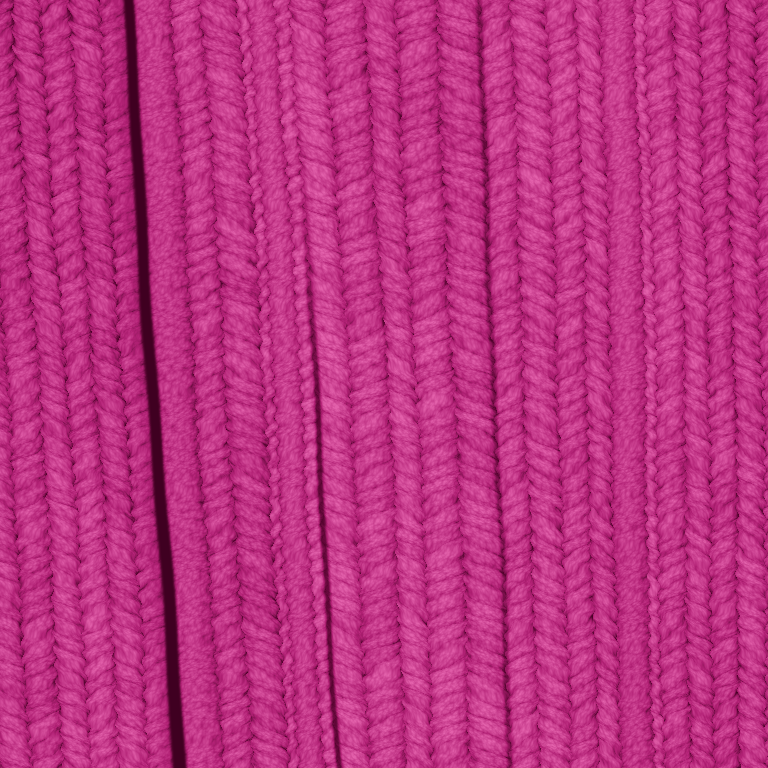
This texture is drawn by a Shadertoy shader. Its source:

```glsl
// Magenta braided elastic cords lying side by side, leaning slightly to the right.
// Each rib is a rounded strip with slanted stitches that mirror their neighbour's;
// cellular noise stretched along the stitches gives the thread fibres.

const float PI = 3.14159265;
const float STITCHES = 46.0;      // stitches from bottom to top
const float FIRST_EDGE = -52.0;   // left side of the first rib, in rib units
const float RIB_UNITS = 768.0;    // rib units across the canvas
const int RIB_COUNT = 28;

// Rib widths; a negative width marks a smooth cord.
const float RIB_WIDTHS[RIB_COUNT] = float[](
    32.0, 32.0, 28.0, 28.0, 29.0, 31.0, -42.0, 30.0, 38.0, 10.0,
    -27.0, 15.0, 35.0, 40.0, 30.0, 40.0, 43.0, 32.0, 35.0, 30.0,
    25.0, -35.0, 11.0, 29.0, 25.0, 27.0, 28.0, 30.0);

const vec3 SHADOW = vec3(0.29, 0.00, 0.15);
const vec3 MIDTONE = vec3(0.70, 0.13, 0.46);
const vec3 LIGHT = vec3(0.89, 0.38, 0.67);

float hash(vec2 p) {
    vec3 q = fract(vec3(p.xyx) * 0.1031);
    q += dot(q, q.yzx + 33.33);
    return fract((q.x + q.y) * q.z);
}

// Distance to the nearest scattered point.
float cellular(vec2 p) {
    vec2 cell = floor(p);
    float nearest = 2.0;
    for (int j = -1; j <= 1; j++) {
        for (int i = -1; i <= 1; i++) {
            vec2 c = cell + vec2(i, j);
            vec2 point = c + vec2(hash(c), hash(c + 57.3));
            nearest = min(nearest, distance(p, point));
        }
    }
    return nearest;
}

// Straightens the lean of the cords, stronger on the left.
float unlean(vec2 uv) {
    float lean = mix(0.068, 0.018, smoothstep(0.3, 1.0, uv.x));
    float sway = 0.0018 * sin(uv.y * 9.0 + uv.x * 14.0) + 0.001 * sin(uv.y * 23.0 - uv.x * 31.0);
    return uv.x - lean * (1.0 - uv.y) + sway;
}

// Returns position across the rib (-1 to 1), rib index and signed width.
vec3 findRib(float u) {
    float x = u * RIB_UNITS - FIRST_EDGE;
    for (int i = 0; i < RIB_COUNT; i++) {
        float width = abs(RIB_WIDTHS[i]);
        if (x < width) return vec3(2.0 * x / width - 1.0, float(i), RIB_WIDTHS[i]);
        x -= width;
    }
    return vec3(0.0, float(RIB_COUNT), 30.0);
}

// Darkness of a gap running along the cords.
float gap(float u, float centre, float halfWidth, float softness) {
    return 1.0 - smoothstep(halfWidth, halfWidth + softness, abs(u - centre));
}

// Light level of the woven surface.
float weave(float u, float y) {
    float scallop = 0.0022 * sin(2.0 * PI * (STITCHES * y + 7.0 * u));
    vec3 rib = findRib(u + scallop);
    float across = rib.x;
    float id = rib.y;
    float smoothCord = step(rib.z, 0.0);
    float narrow = 1.0 - step(16.0, abs(rib.z));

    // Stitches slant in alternate directions and bend towards the rib edge.
    float side = mod(id, 2.0) < 0.5 ? 1.0 : -1.0;
    float slant = side * mix(0.42, 0.15, narrow) * (across + 0.35 * across * across * across);
    slant = mix(slant, -0.5 * across, smoothCord);
    float uneven = 0.18 * sin(y * 41.0 + id * 2.3) + 0.12 * sin(y * 97.0 + id * 5.1);
    float stitch = STITCHES * y + slant + uneven + hash(vec2(id, 3.0));
    float phase = fract(stitch);

    float crown = sqrt(max(1.0 - across * across, 0.0));
    float bump = sqrt(sin(PI * phase));
    float relief = mix(1.0, 0.15, smoothCord);
    float level = 0.09 + 0.42 * crown + 0.26 * mix(0.78, bump, relief);
    level += relief * (0.14 * (phase - 0.5) * bump + 0.12 * (hash(vec2(id, floor(stitch))) - 0.5));
    level += 0.07 * (hash(vec2(id, 11.0)) - 0.5) - 0.05 * across;

    // Coarse threads and fine fuzz.
    level += 0.32 * (0.45 - cellular(vec2(u * 110.0 + id * 9.0, stitch * 3.5)));
    level += 0.22 * (0.45 - cellular(vec2(u * 240.0, stitch * 7.0 + id * 17.0)));
    return level;
}

vec3 dye(float level) {
    vec3 lower = mix(SHADOW, MIDTONE, smoothstep(-0.05, 0.55, level));
    return mix(lower, LIGHT, clamp((level - 0.5) * 2.0, 0.0, 1.0));
}

void mainImage(out vec4 fragColor, in vec2 fragCoord) {
    vec2 uv = fragCoord / iResolution.xy;
    float u = unlean(uv);
    float level = weave(u, uv.y);

    // Slow drift of light over the cords.
    level += 0.04 * sin(uv.x * 5.0 - 1.2) + 0.03 * sin(uv.x * 13.0 + uv.y * 4.0);

    // One deep gap and two shallow ones between the bands.
    float deep = gap(u, 0.165, mix(0.0045, 0.0025, uv.y), 0.008);
    float lowerHalf = smoothstep(0.85, 0.45, uv.y);
    level *= 1.0 - 0.97 * deep;
    level *= 1.0 - 0.3 * gap(u, 0.155, 0.0, 0.022);
    level *= 1.0 - 0.75 * lowerHalf * gap(u, 0.378, 0.001, 0.006);
    level *= 1.0 - 0.45 * gap(u, 0.622, 0.001, 0.006);
    fragColor = vec4(mix(dye(level), SHADOW * 0.8, deep * deep * 0.8), 1.0);
}
```
